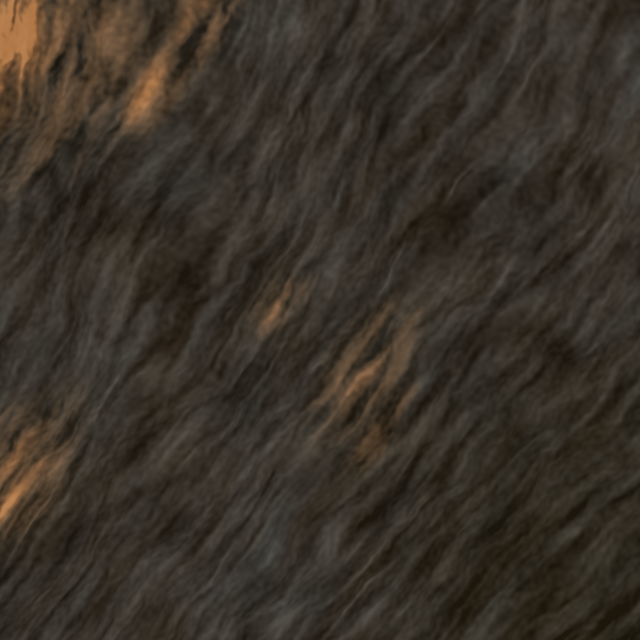
Write a Shadertoy shader that draws this texture.

```glsl
// Dark shaggy fur combed from lower left to upper right, with copper tufts.
// Gradient noise is stretched along a slowly turning flow direction; thin
// ridges make bright hairs and gaps, and streaked glows tint the warm tufts.

#define FUR_ANGLE 0.97      // mean combing direction in radians
#define ANGLE_TURN 0.24     // change of direction across the canvas
#define WAVINESS 0.018      // sideways wander of the strands
#define CONTRAST 0.045      // brightness spread of the dark fur
#define TINT 0.017          // cool and warm drift of the dark fur
#define TUFT_STRETCH 2.1    // length to width of the copper tufts
#define FUR_MID vec3(0.207, 0.187, 0.157)
#define BROWN vec3(0.335, 0.265, 0.195)
#define COPPER vec3(0.475, 0.340, 0.225)
#define GOLD vec3(0.700, 0.480, 0.290)

// Tufts: centre x, centre y, width, strength
const int TUFT_COUNT = 8;
const vec4 TUFTS[TUFT_COUNT] = vec4[](
    vec4(0.00, 0.92, 0.080, 1.55), vec4(0.32, 0.98, 0.045, 1.10),
    vec4(0.24, 0.86, 0.040, 0.85), vec4(0.13, 0.93, 0.120, 0.62),
    vec4(0.02, 0.25, 0.065, 0.90), vec4(0.56, 0.41, 0.058, 0.68),
    vec4(0.43, 0.52, 0.030, 0.58), vec4(0.60, 0.33, 0.038, 0.62));

// Sine-free hash giving a gradient in -1..1
vec2 hashGradient(vec2 cell) {
    vec3 h = fract(cell.xyx * vec3(0.1031, 0.1030, 0.0973));
    h += dot(h, h.yzx + 33.33);
    return fract((h.xx + h.yz) * h.zy) * 2.0 - 1.0;
}

float gradientNoise(vec2 p) {
    vec2 cell = floor(p), f = p - cell;
    vec2 blend = f * f * f * (f * (f * 6.0 - 15.0) + 10.0);
    vec2 e = vec2(1.0, 0.0);
    float a = dot(hashGradient(cell), f);
    float b = dot(hashGradient(cell + e.xy), f - e.xy);
    float c = dot(hashGradient(cell + e.yx), f - e.yx);
    float d = dot(hashGradient(cell + e.xx), f - e.xx);
    return mix(mix(a, b, blend.x), mix(c, d, blend.x), blend.y);
}

// Thin soft line along the zero crossings of the noise, balanced around zero
float ridge(vec2 p) {
    float n = gradientNoise(p);
    return exp(-90.0 * n * n) - 0.36;
}

// Coordinates across (x) and along (y) the combed strands
vec2 furCoords(vec2 p) {
    vec2 q = p - 0.5;
    float angle = FUR_ANGLE + ANGLE_TURN * (q.y - q.x);
    vec2 dir = vec2(cos(angle), sin(angle));
    vec2 fur = vec2(dot(q, vec2(dir.y, -dir.x)), dot(q, dir));
    fur.x += 2.0 * WAVINESS * gradientNoise(p * 4.0 + 7.0);
    fur.x += 0.7 * WAVINESS * gradientNoise(p * 13.0 + 31.0);
    fur.x += 0.2 * WAVINESS * gradientNoise(p * 40.0 + 53.0);
    return fur;
}

// Patches, locks, hairs and crimp, then bright hairs and dark gaps as ridges
float furShade(vec2 p, vec2 fur) {
    float shade = 1.2 * gradientNoise(p * 4.0 + 90.0);
    shade += 1.5 * gradientNoise(fur * vec2(20.0, 4.0) + 11.0);
    shade += 2.3 * gradientNoise(fur * vec2(46.0, 9.0) + 23.0);
    shade += 1.6 * gradientNoise(fur * vec2(85.0, 22.0) + 47.0);
    shade += 1.2 * gradientNoise(fur * vec2(125.0, 80.0) + 71.0);
    float lit = smoothstep(-0.2, 0.25, gradientNoise(p * 8.0 + 113.0));
    shade += 1.4 * lit * ridge(fur * vec2(27.0, 5.0) + 127.0);
    shade -= 1.3 * (1.0 - lit) * ridge(fur * vec2(24.0, 5.0) + 149.0);
    return shade;
}

float tuftMask(vec2 p) {
    vec2 dir = vec2(cos(FUR_ANGLE), sin(FUR_ANGLE));
    float mask = 0.0;
    for (int i = 0; i < TUFT_COUNT; i++) {
        vec2 d = p - TUFTS[i].xy;
        vec2 local = vec2(dot(d, vec2(dir.y, -dir.x)), dot(d, dir) / TUFT_STRETCH);
        local /= TUFTS[i].z;
        mask = max(mask, TUFTS[i].w * exp(-dot(local, local)));
    }
    return mask;
}

void mainImage(out vec4 fragColor, in vec2 fragCoord) {
    vec2 p = fragCoord / iResolution.y;
    vec2 fur = furCoords(p);
    float shade = furShade(p, fur);

    // Dark fur, dimmer toward the lower right
    float corner = smoothstep(0.55, 0.0, length(p - vec2(0.95, 0.05)));
    float light = clamp(shade + 0.1 - 1.1 * corner, -2.2, 2.6);
    vec3 color = FUR_MID + CONTRAST * light;
    float hue = gradientNoise(fur * vec2(24.0, 7.0) + 137.0)
              + 0.8 * gradientNoise(p * 6.0 + 163.0) - 0.06 * shade;
    color += TINT * hue * vec3(0.9, 0.0, -0.8);
    color.b -= 0.012 * corner;

    // Copper tufts, split into streaks by the strands
    float streak = gradientNoise(fur * vec2(38.0, 7.0) + 181.0);
    float warm = tuftMask(p + 0.05 * vec2(gradientNoise(p * 10.0 + 201.0)));
    warm *= max(0.85 + 0.25 * shade + 1.2 * streak, 0.1);
    color = mix(color, BROWN + 0.035 * shade, smoothstep(0.10, 0.50, warm));
    color = mix(color, COPPER + 0.035 * shade, smoothstep(0.45, 0.90, warm));
    color = mix(color, GOLD + 0.02 * shade, smoothstep(0.85, 1.45, warm));

    fragColor = vec4(clamp(color, 0.0, 1.0), 1.0);
}
```
